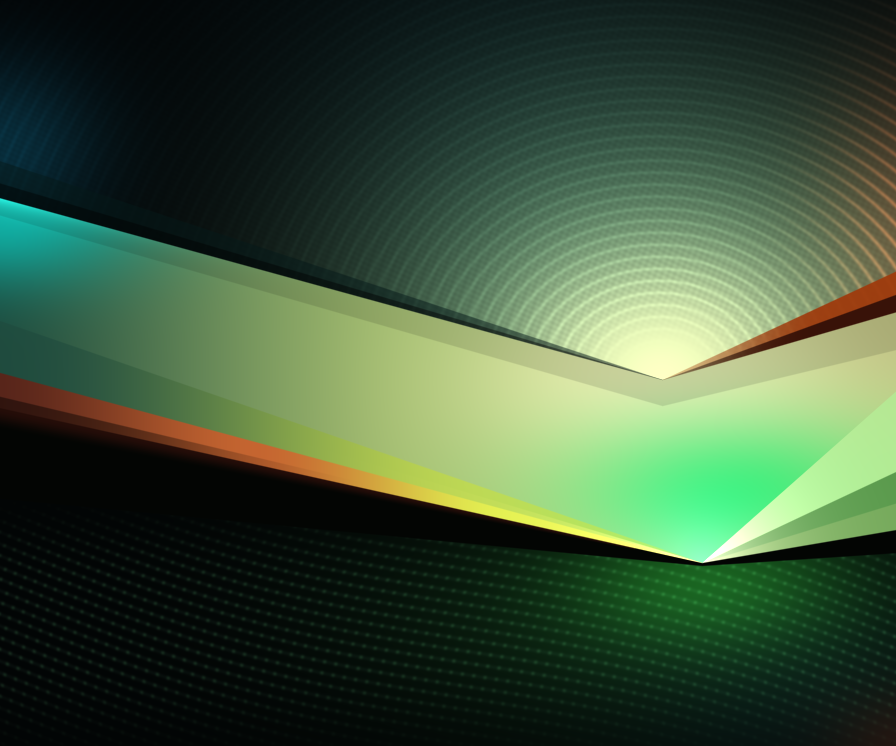
Reproduce this background procedurally as a Shadertoy shader.

```glsl
const vec2 UPPER = vec2(0.8875, 0.4906);
const vec2 LOWER = vec2(0.9406, 0.2453);

// Height over a line bent at the corner; slopes rise away from it
float bent(vec2 p, vec2 corner, float left, float right) {
    float x = p.x - corner.x;
    return p.y - corner.y - (x < 0.0 ? -x * left : x * right);
}

// Coverage of the area under a bent line
float below(vec2 p, vec2 corner, float left, float right) {
    float soft = 0.9 / iResolution.y;
    return 1.0 - smoothstep(-soft, soft, bent(p, corner, left, right));
}

float glow(vec2 p, vec2 centre, vec2 falloff) {
    vec2 d = p - centre;
    return exp(-dot(d * d, falloff));
}

vec3 upperSky(vec2 p) {
    vec2 d = (p - UPPER) * vec2(0.85, 1.0);
    float r = length(d);
    vec3 col = vec3(0.008, 0.018, 0.022);
    col += vec3(0.47, 0.67, 0.48) * exp(-r * r * 9.0);
    col += vec3(0.52, 0.34, 0.26) * exp(-r * r * 38.0);
    col += vec3(0.02, 0.15, 0.20) * glow(p, vec2(0.0, 0.80), vec2(60.0, 70.0));
    col += vec3(0.01, 0.05, 0.06) * glow(p, vec2(0.7, 0.85), vec2(8.0, 12.0));

    // Fine rings crossed by a woven grain
    float ring = pow(0.5 + 0.5 * sin(r * 390.0 + 2.0 * sin(d.x * 7.0)), 4.0);
    float weave = sin((p.x + p.y * 0.5) * 560.0) * sin((p.y - p.x * 0.3) * 560.0);
    float corner = glow(p, vec2(1.24, 0.69), vec2(60.0, 26.0));
    col *= 1.0 + (0.16 * ring + 0.05 * weave) * smoothstep(0.04, 0.15, r);
    col += vec3(0.42, 0.16, 0.07) * corner * (0.55 + 0.7 * ring);
    return col;
}

vec3 lowerFloor(vec2 p) {
    vec3 col = vec3(0.008, 0.018, 0.018);
    col += vec3(0.06, 0.26, 0.06) * glow(p, vec2(0.95, 0.22), vec2(32.0, 130.0));
    col += vec3(0.035, 0.12, 0.045) * glow(p, vec2(0.88, 0.18), vec2(7.0, 40.0));
    col += vec3(0.01, 0.03, 0.045) * glow(p, vec2(1.08, 0.07), vec2(15.0, 50.0));
    col += vec3(0.12, 0.03, 0.01) * glow(p, vec2(1.22, 0.0), vec2(90.0, 200.0));

    // Curved dotted rows
    float row = p.y + 0.28 * p.x + 0.025 * sin(p.x * 5.0);
    float column = p.x - 0.35 * p.y + 0.02 * sin(p.y * 9.0);
    float rows = pow(0.5 + 0.5 * sin(row * 400.0), 3.0);
    float dots = rows * pow(0.5 + 0.5 * sin(column * 400.0), 3.0);
    float fade = smoothstep(0.34, 0.22, p.y) * smoothstep(-0.03, 0.12, p.y);
    return col + (vec3(0.02, 0.035, 0.028) * rows + vec3(0.05, 0.10, 0.06) * dots) * fade;
}

vec3 brightBand(vec2 p) {
    vec3 col = mix(vec3(0.09, 0.27, 0.23), vec3(0.62, 0.72, 0.42), smoothstep(-0.1, 0.58, p.x));
    col = mix(col, vec3(0.75, 0.85, 0.53), smoothstep(0.4, 0.9, p.x));
    col = mix(col, vec3(0.72, 0.69, 0.47), 0.7 * glow(p, vec2(1.2, 0.56), vec2(18.0, 60.0)));
    col = mix(col, vec3(0.95, 0.94, 0.72), 0.85 * glow(p, UPPER, vec2(16.0, 55.0)));
    col = mix(col, vec3(0.20, 0.90, 0.42), 0.9 * glow(p, vec2(0.99, 0.34), vec2(20.0, 110.0)));
    col = mix(col, vec3(0.05, 0.72, 0.68), 0.85 * glow(p, vec2(0.0, 0.70), vec2(28.0, 150.0)));

    // Veil and bright rim under the upper strip
    float veil = below(p, UPPER - vec2(0.0, 0.035), 0.288, 0.24);
    col *= mix(0.88, 1.0, veil);
    float depth = max(-bent(p, UPPER, 0.2746, 0.29), 0.0);
    col += vec3(0.10, 0.45, 0.42) * exp(-depth * 75.0 - p.x * 8.0);

    // Warm rays to the left of the lower corner
    vec3 yellow = mix(vec3(0.12, 0.29, 0.24), vec3(0.78, 0.87, 0.24), smoothstep(0.05, 0.65, p.x));
    col = mix(col, yellow, 0.65 * below(p, LOWER, 0.345, -9.0));
    vec3 ember = mix(vec3(0.36, 0.13, 0.09), vec3(0.80, 0.38, 0.18), smoothstep(-0.02, 0.35, p.x));
    ember = mix(ember, vec3(0.88, 0.93, 0.30), smoothstep(0.34, 0.68, p.x));
    col = mix(col, ember, 0.92 * below(p, LOWER, 0.271, -9.0));
    col *= mix(1.0, 0.55, below(p, LOWER, 0.237, -9.0) * smoothstep(0.5, 0.1, p.x));

    // Pale and green facets to the right
    col = mix(col, vec3(0.69, 0.91, 0.57), 0.85 * below(p, LOWER, -9.0, 0.886));
    col = mix(col, vec3(0.27, 0.53, 0.23), 0.85 * below(p, LOWER, -9.0, 0.47));
    col = mix(col, vec3(0.46, 0.66, 0.35), 0.8 * below(p, LOWER, -9.0, 0.307));

    // Hot light at the corner
    float heat = exp(-12.0 * length(p - LOWER));
    float rays = max(below(p, LOWER, 0.30, -9.0), below(p, LOWER, -9.0, 0.886));
    return col + heat * mix(vec3(0.02, 0.20, 0.30), vec3(0.75, 0.55, 0.65), rays);
}

void mainImage(out vec4 fragColor, in vec2 fragCoord) {
    vec2 p = fragCoord / iResolution.y;
    p.x *= 1.2 * iResolution.y / iResolution.x;
    vec3 col = upperSky(p);

    // Upper strip: smoky on the left, copper on the right
    float side = smoothstep(0.0, 0.22, p.x - UPPER.x);
    vec3 smoke = col * 0.48 + vec3(0.01, 0.05, 0.05);
    vec3 copper = mix(col, vec3(0.62, 0.23, 0.05), 0.35 + 0.6 * side);
    vec3 strip = p.x < UPPER.x ? smoke : copper;
    col = mix(col, strip, below(p, UPPER, 0.3306, 0.465));
    vec3 shade = p.x < UPPER.x ? strip * 0.55 : mix(strip * 0.6, vec3(0.22, 0.07, 0.03), side);
    col = mix(col, shade, below(p, UPPER, 0.297, 0.365));

    // Band, black blades and floor
    col = mix(col, brightBand(p), below(p, UPPER, 0.2746, 0.29));
    vec3 blade = vec3(0.012, 0.02, 0.012);
    blade += vec3(0.13, 0.03, 0.02) * smoothstep(0.19, 0.22, (p.y - LOWER.y) / max(LOWER.x - p.x, 0.02)) * step(p.x, 0.85);
    col = mix(col, blade, below(p, LOWER, 0.2208, 0.17));
    col = mix(col, lowerFloor(p), below(p, LOWER - vec2(0.0, 0.004), 0.096, 0.066));
    fragColor = vec4(clamp(col, 0.0, 1.0), 1.0);
}
```
